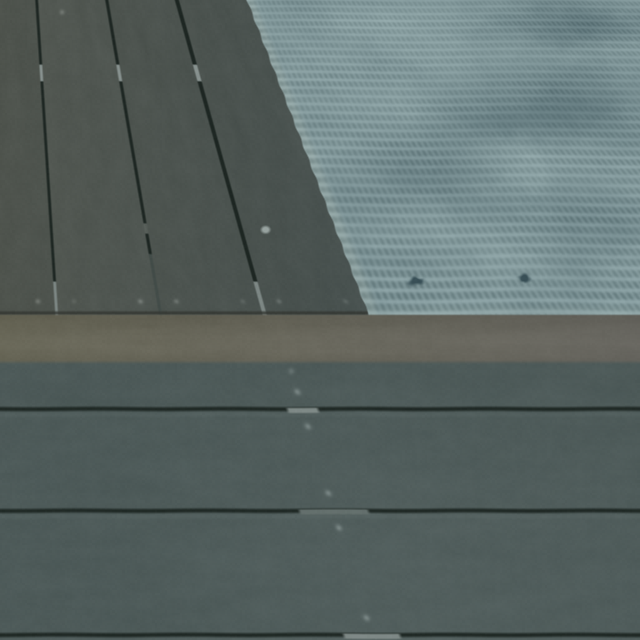
Write a WebGL 2 fragment shader that draws this texture.

```glsl
#version 300 es
precision highp float;
// A timber deck: receding planks and a metal grating meet a tan cross beam,
// with wide boards in front. Perspective comes from one linear "lane" coordinate
// shared by planks and grating; layered sines and cellular noise weather them.
uniform vec2 u_resolution;
out vec4 fragColor;

const float TAU = 6.2831853;
const float BEAM_TOP = 0.508;
const float BEAM_BOTTOM = 0.434;
const vec3 GAP = vec3(0.115, 0.15, 0.135);
const vec3 METAL = vec3(0.53, 0.57, 0.56);

vec2 hash2(vec2 p) {
  p = vec2(dot(p, vec2(127.1, 311.7)), dot(p, vec2(269.5, 183.3)));
  return fract(sin(p) * 43758.545);
}

// Distance to the nearest scattered cell point
float cellular(vec2 p) {
  vec2 id = floor(p), f = fract(p);
  float d = 2.0;
  for (int j = -1; j <= 1; j++)
    for (int i = -1; i <= 1; i++) {
      vec2 o = vec2(i, j);
      d = min(d, length(o + hash2(id + o) - f));
    }
  return d;
}

// Smooth cloudy variation, about -1 to 1
float waves(vec2 p) {
  float sum = 0.0, amp = 0.5;
  for (int i = 0; i < 5; i++) {
    sum += amp * sin(p.x + 1.7 * sin(p.y + float(i))) * cos(p.y * 0.9 - 0.6 * p.x);
    p = mat2(1.5, 1.1, -1.1, 1.5) * p + 2.3;
    amp *= 0.6;
  }
  return sum;
}

// Coverage of a band of given half width around zero
float band(float d, float halfWidth, float soft) {
  return 1.0 - smoothstep(halfWidth - soft, halfWidth + soft, abs(d));
}

float spot(vec2 p, vec2 centre, vec2 radius) {
  vec2 q = (p - centre) / radius;
  return exp(-dot(q, q));
}

vec3 weather(vec3 col, vec2 uv, vec2 grain) {
  float mottling = cellular(uv * 34.0) - 0.5;
  return col + 0.010 * waves(uv * grain) + 0.010 * mottling;
}

vec3 recedingPlanks(vec2 uv, float lane, float laneWidth, float soft) {
  vec3 col = mix(vec3(0.315, 0.335, 0.310), vec3(0.290, 0.325, 0.315), uv.x * 2.0);
  col = weather(col, vec2(lane * 0.16, uv.y), vec2(60.0, 14.0));
  col += 0.008 * sin(floor(lane) * 2.4 + 1.0);

  // Gaps, bridged by pale clips at two heights
  float id = floor(lane + 0.5);
  float d = (lane - id) * laneWidth;
  float isGap = step(-0.5, id) * step(id, 2.5);
  float middle = band(id - 1.0, 0.5, 0.01);
  float gap = band(d, mix(0.0022, 0.0032, smoothstep(0.5, 2.0, id)), soft) * isGap;
  float highClip = band(uv.y - 0.886, 0.013, soft);
  float lowClip = 1.0 - smoothstep(-soft, soft, uv.y - mix(0.560, 0.603, middle));
  float tornClip = middle * band(uv.y - 0.643, 0.008, soft);
  vec3 gapCol = mix(GAP, METAL, max(highClip, lowClip * mix(0.9, 0.35, middle)));
  gapCol = mix(gapCol, col * 1.1, tornClip);
  col = mix(col, gapCol, gap);

  // Screws beside each gap, and one bright bolt
  vec2 screw = vec2((abs(fract(lane) - 0.5) - 0.325) * laneWidth, uv.y - 0.529);
  float wear = 0.05 + 0.10 * hash2(floor(vec2(lane * 2.0, 3.0))).x;
  col += wear * spot(screw, vec2(0.0), vec2(0.004));
  col = mix(col, METAL * 1.12, band(length((uv - vec2(0.415, 0.641)) * vec2(0.9, 1.1)), 0.006, 0.003));
  return col + 0.12 * spot(uv, vec2(0.097, 0.981), vec2(0.004));
}

vec3 grating(vec2 uv, float lane, float depth) {
  // Broad reflections: dark pools and a pale streak, with torn outlines
  vec2 p = uv + 0.018 * vec2(waves(uv * 23.0), waves(uv * 19.0 + 4.0));
  float dark = 0.8 * spot(p, vec2(0.87, 0.825), vec2(0.14, 0.050))
             + 0.8 * spot(p, vec2(0.92, 0.960), vec2(0.16, 0.030))
             + 0.5 * spot(p, vec2(0.69, 0.715), vec2(0.10, 0.045))
             + 0.4 * spot(p, vec2(0.95, 0.640), vec2(0.12, 0.040));
  float light = spot(p, vec2(0.83, 0.75), vec2(0.08, 0.04))
              + 0.6 * spot(p, vec2(0.58, 0.90), vec2(0.10, 0.08));
  float tone = 0.62 - 0.5 * dark + 0.25 * light + 0.2 * waves(uv * vec2(11.0, 20.0));
  vec3 col = mix(vec3(0.36, 0.45, 0.47), vec3(0.58, 0.665, 0.67), clamp(tone, 0.0, 1.0));

  // Continuous pale cross wires with shaded cells; finer bars follow the lanes
  float row = 62.7 * log(1.0 + 0.75 * depth) + 0.08 * sin(uv.x * 17.0);
  float rowWave = cos(TAU * row);
  float wire = pow(0.5 + 0.5 * rowWave, 2.0);
  float barWave = cos(TAU * lane * 15.0);
  float patchy = 0.85 + 0.4 * waves(uv * vec2(9.0, 31.0) + 2.0);
  float contrast = mix(0.6, 1.0, depth) * patchy;
  col += contrast * (0.095 * (wire - 0.375) + 0.036 * barWave * (1.0 - 0.85 * wire));

  // Pale rim on the left and along the foot, still crossed by the wires
  float rim = band(lane - 3.0, 0.10, 0.06);
  float foot = smoothstep(0.530, 0.508, uv.y);
  vec3 rimCol = vec3(0.57, 0.64, 0.63) + 0.05 * rowWave;
  col = mix(col, rimCol, max(0.6 * rim, 0.3 * foot));

  // Two dark holes with ragged outlines
  float holes = spot(p, vec2(0.650, 0.567), vec2(0.015, 0.008))
              + spot(p, vec2(0.821, 0.567), vec2(0.015, 0.008));
  return mix(col, vec3(0.17, 0.26, 0.29), 0.85 * smoothstep(0.15, 0.8, holes));
}

vec3 crossBeam(vec2 uv) {
  float h = (uv.y - BEAM_BOTTOM) / (BEAM_TOP - BEAM_BOTTOM);
  vec3 col = mix(vec3(0.405, 0.400, 0.340), vec3(0.400, 0.395, 0.370), uv.x);
  col += 0.018 * sin(h * 5.0 - 0.4) - 0.004;
  return weather(col, uv, vec2(12.0, 110.0));
}

vec3 frontBoards(vec2 uv, float soft) {
  vec3 col = vec3(0.300, 0.350, 0.345) + 0.022 * spot(uv, vec2(0.62, 0.1), vec2(0.4, 0.3));
  col = weather(col, uv, vec2(13.0, 50.0));
  float screwX = 0.455 + (0.419 - uv.y) * 0.306;
  for (int i = 0; i < 3; i++) {
    float k = float(i);
    float y = 0.361 - 0.1415 * k - 0.0175 * k * k;
    float d = uv.y - y + 0.0004 * sin(uv.x * 31.0 + k);
    col += 0.018 * band(d + 0.009, 0.003, 0.003);
    col = mix(col, GAP, 0.95 * band(d, 0.0031, soft + 0.0008));
    // Clip and screw pair where the joist crosses
    float clip = band(uv.x - screwX, 0.024 + 0.05 * k - 0.02 * k * k, 0.004);
    float dim = k == 1.0 ? 0.4 : 0.85;
    col = mix(col, mix(vec3(0.30, 0.35, 0.34), METAL, dim), clip * band(d + 0.002, 0.004, 0.0022));
    col += 0.15 * spot(vec2(uv.x - screwX, abs(d)), vec2(0.0, 0.027), vec2(0.005));
  }
  return col + 0.09 * spot(uv, vec2(0.455, 0.420), vec2(0.005));
}

void main() {
  vec2 uv = gl_FragCoord.xy / u_resolution;
  float soft = max(1.0 / u_resolution.y, 0.0020);
  float depth = (1.0 - uv.y) / 0.49;
  float laneWidth = mix(0.1095, 0.1623, depth);
  float lane = (uv.x - mix(0.0573, 0.0885, depth)) / laneWidth;

  vec3 col;
  if (uv.y > BEAM_TOP - 0.01) {
    float onGrate = smoothstep(-soft, soft, (lane - 3.0) * laneWidth + 0.001 * sin(uv.y * 190.0));
    col = mix(recedingPlanks(uv, lane, laneWidth, soft), grating(uv, lane, depth), onGrate);
    float contact = band(uv.y - BEAM_TOP - 0.003, 0.0025, 0.0025);
    col = mix(col, vec3(0.20, 0.21, 0.19), contact * (1.0 - onGrate) * 0.8);
    col = mix(crossBeam(uv), col, smoothstep(-soft, soft, uv.y - BEAM_TOP));
  } else {
    float onBeam = smoothstep(-0.004, 0.004, uv.y - BEAM_BOTTOM);
    col = mix(frontBoards(uv, soft), crossBeam(uv), onBeam);
  }
  col += 0.010 * (hash2(floor(uv * 256.0)).x - 0.5);
  fragColor = vec4(col, 1.0);
}
```
